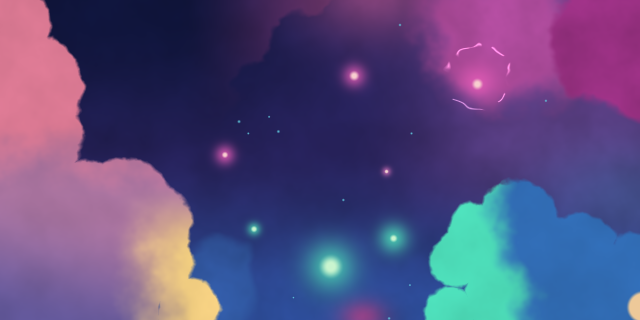
Reproduce this background procedurally as a WebGL 2 fragment shader.

```glsl
#version 300 es
precision highp float;

uniform vec2 u_resolution;
out vec4 fragColor;

#define EDGE_SOFTNESS 0.007
#define EDGE_RUFFLE 0.030
#define BILLOW_SCALE 9.0
#define SHADE_AMOUNT 0.12
#define SPECK_SIZE 0.0055
#define RING_RADIUS 0.098
#define TEAL vec3(0.30, 0.86, 0.72)
#define ROSE vec3(0.90, 0.36, 0.72)
#define NAVY vec3(0.06, 0.08, 0.23)
#define MAGENTA vec3(0.60, 0.19, 0.51)

// Lobes: centre x, centre y, radius
const vec3 LEFT_LOBES[9] = vec3[9](
  vec3(0.03, 0.92, 0.125), vec3(0.08, 0.72, 0.18), vec3(0.10, 0.57, 0.156),
  vec3(0.26, 0.34, 0.155), vec3(0.39, 0.35, 0.15), vec3(0.455, 0.285, 0.145),
  vec3(0.48, 0.17, 0.125), vec3(0.586, 0.04, 0.097), vec3(0.16, 0.14, 0.36));
const vec3 RIGHT_LOBES[9] = vec3[9](
  vec3(1.615, 0.31, 0.125), vec3(1.82, 0.22, 0.11), vec3(1.485, 0.285, 0.085),
  vec3(1.43, 0.19, 0.087), vec3(2.0, 0.115, 0.157), vec3(1.405, 0.02, 0.083),
  vec3(1.69, 0.09, 0.235), vec3(1.9, 0.05, 0.2), vec3(1.55, 0.2, 0.12));

// Orbs: centre x, centre y, core radius, halo radius
const vec4 ORBS[7] = vec4[7](
  vec4(1.107, 0.763, 0.014, 0.035), vec4(0.703, 0.516, 0.009, 0.030),
  vec4(1.492, 0.737, 0.016, 0.060), vec4(0.794, 0.284, 0.009, 0.020),
  vec4(1.034, 0.167, 0.032, 0.075), vec4(1.230, 0.255, 0.011, 0.045),
  vec4(1.208, 0.464, 0.006, 0.014));
const vec2 SPECKS[11] = vec2[11](
  vec2(0.747, 0.62), vec2(0.776, 0.583), vec2(0.841, 0.635), vec2(0.87, 0.589),
  vec2(1.286, 0.583), vec2(1.073, 0.375), vec2(1.706, 0.685), vec2(1.25, 0.922),
  vec2(0.917, 0.07), vec2(1.281, 0.109), vec2(1.216, 0.005));

float hash(vec2 p) {
  vec3 q = fract(p.xyx * 0.1031);
  q += dot(q, q.yzx + 33.33);
  return fract((q.x + q.y) * q.z);
}

float noise(vec2 p) {
  vec2 i = floor(p), f = fract(p);
  f = f * f * (3.0 - 2.0 * f);
  return mix(mix(hash(i), hash(i + vec2(1, 0)), f.x),
             mix(hash(i + vec2(0, 1)), hash(i + vec2(1, 1)), f.x), f.y);
}

float fbm(vec2 p) {
  float sum = 0.0, amplitude = 0.5;
  for (int i = 0; i < 4; i++) {
    sum += amplitude * noise(p);
    p = mat2(1.6, 1.2, -1.2, 1.6) * p + 7.3;
    amplitude *= 0.5;
  }
  return sum;
}

float lobeDistance(vec2 p, vec3 lobes[9]) {
  float d = 9.0;
  for (int i = 0; i < 9; i++) d = min(d, length(p - lobes[i].xy) - lobes[i].z);
  return d;
}

float fill(float d, float softness) { return 1.0 - smoothstep(-softness, softness, d); }

float blob(vec2 p, vec2 centre, vec2 size) {
  vec2 q = (p - centre) / size;
  return exp(-dot(q, q));
}

// Night sky with far, hazy clouds
vec3 sky(vec2 p, float billow) {
  vec3 col = mix(vec3(0.17, 0.29, 0.58), vec3(0.15, 0.13, 0.35), smoothstep(0.0, 0.55, p.y));
  col = mix(col, NAVY, smoothstep(0.4, 0.95, p.y) * (1.0 - smoothstep(0.55, 1.2, p.x)));
  col = mix(col, vec3(0.34, 0.23, 0.49), smoothstep(1.05, 1.65, p.x) * smoothstep(0.2, 0.55, p.y));
  col = mix(col, vec3(0.27, 0.34, 0.58), 0.8 * blob(p, vec2(2.0, 0.38), vec2(0.35, 0.17)));
  float ridge = 0.76 * (p.x - 0.63) - 0.65 * (p.y - 0.61) + 0.3 * billow;
  float veil = fill(ridge, 0.025) * smoothstep(0.55, 1.0, p.x) * smoothstep(0.55, 0.9, p.y);
  col = mix(col, vec3(0.36, 0.17, 0.38), 0.75 * veil);
  col = mix(col, vec3(0.53, 0.26, 0.47), 0.9 * blob(p, vec2(1.17, 1.03), vec2(0.22, 0.15)));
  float plume = length((p - vec2(1.58, 0.90)) * vec2(0.9, 1.0)) - 0.21 + 0.22 * billow;
  col = mix(col, vec3(0.71, 0.30, 0.62), 0.92 * fill(plume, 0.09));
  float bank = length(p - vec2(2.0, 0.9)) - 0.27 + 0.12 * billow;
  col = mix(col, MAGENTA, fill(bank, 0.018));
  float wisp = length((p - vec2(0.68, 0.10)) * vec2(1.0, 0.8)) - 0.12 + 0.1 * billow;
  col = mix(col, vec3(0.20, 0.38, 0.66), 0.6 * fill(wisp, 0.02));
  col = mix(col, vec3(0.70, 0.25, 0.52), 0.75 * blob(p, vec2(1.135, 0.01), vec2(0.07, 0.05)));
  return col * (1.0 + 0.25 * billow);
}

// Glowing orbs, broken ring and small specks
vec3 lights(vec3 col, vec2 p) {
  for (int i = 0; i < 7; i++) {
    vec4 orb = ORBS[i];
    float d = length(p - orb.xy);
    vec3 tint = mix(TEAL, ROSE, smoothstep(0.35, 0.5, orb.y));
    col = mix(col, tint, 0.8 * exp(-d * d / (orb.w * orb.w)));
    col = mix(col, mix(tint, vec3(1.0, 1.0, 0.85), 0.7), fill(d - orb.z * 0.8, orb.z * 0.5));
  }
  vec2 q = p - vec2(1.497, 0.755);
  float ringGap = abs(length(q) - RING_RADIUS - 0.03 * (noise(q * 35.0 + 20.0) - 0.5));
  float broken = smoothstep(0.42, 0.62, noise(normalize(q + 1e-5) * 4.0 + 11.0));
  col += vec3(0.55, 0.40, 0.45) * broken * fill(ringGap - 0.002, 0.004);
  for (int i = 0; i < 11; i++) {
    float size = SPECK_SIZE * (0.6 + 0.5 * hash(SPECKS[i] * 97.0));
    col = mix(col, vec3(0.38, 0.80, 0.88), 0.85 * fill(length(p - SPECKS[i]) - 0.6 * size, size * 0.6));
  }
  return col;
}

void main() {
  vec2 p = gl_FragCoord.xy / u_resolution.y;
  float billow = fbm(p * BILLOW_SCALE) - 0.47;
  float ruffle = EDGE_RUFFLE * (fbm(p * 22.0) - 0.47);
  vec3 col = lights(sky(p, billow), p);

  // Right cloud: teal flank, blue body
  float body = smoothstep(1.54, 1.66, p.x + 0.2 * p.y - 0.03 + 0.16 * billow);
  vec3 rightColor = mix(TEAL, vec3(0.19, 0.42, 0.70), body) * (1.0 + SHADE_AMOUNT * billow);
  col = mix(col, rightColor, fill(lobeDistance(p, RIGHT_LOBES) + ruffle, EDGE_SOFTNESS));

  // Left cloud: pink crown, violet base, golden rim
  vec3 leftColor = mix(vec3(0.38, 0.34, 0.60), vec3(0.66, 0.45, 0.62), smoothstep(0.0, 0.42, p.y + 0.25 * p.x));
  leftColor = mix(leftColor, vec3(0.85, 0.47, 0.57), smoothstep(0.40, 0.62, p.y + 0.2 * billow));
  float gold = smoothstep(0.36, 0.60, p.x + 0.15 * billow) * (1.0 - smoothstep(0.20, 0.44, p.y));
  leftColor = mix(leftColor, vec3(0.94, 0.80, 0.50), gold) * (1.0 + SHADE_AMOUNT * billow);
  col = mix(col, leftColor, fill(lobeDistance(p, LEFT_LOBES) + ruffle, EDGE_SOFTNESS));

  // Cream puff at the right border
  col = mix(col, vec3(0.93, 0.79, 0.60), fill(length(p - vec2(2.01, 0.04)) - 0.047, EDGE_SOFTNESS));
  fragColor = vec4(col, 1.0);
}
```
